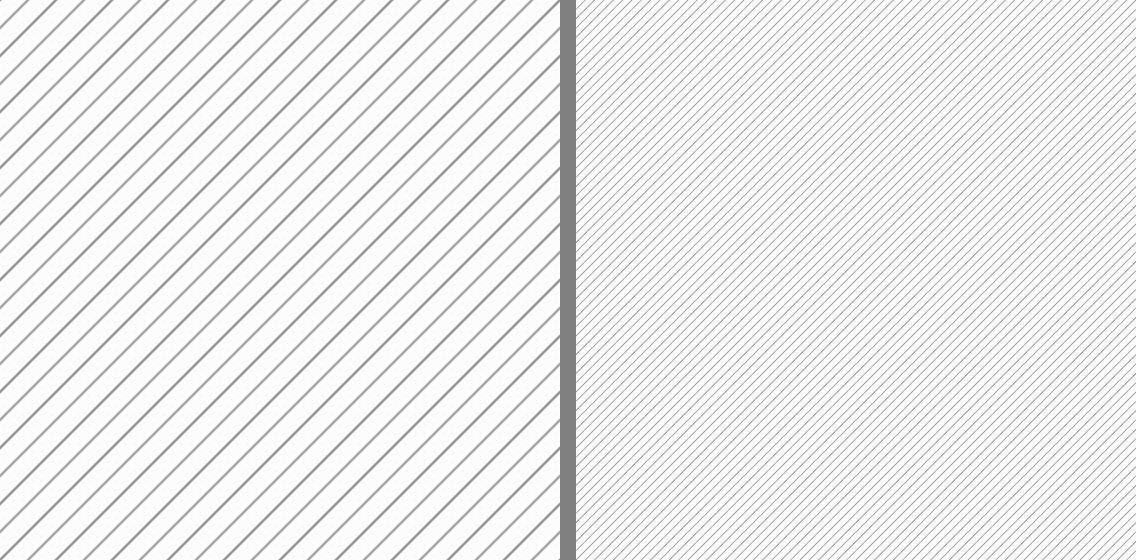
Left, the tile; right, the same tile 3 across and 3 down.
Reproduce this pattern procedurally as a Shadertoy shader.

```glsl
// Thin grey diagonal pinstripes on off-white paper with faint flecks between them.

const float STRIPES = 20.0;          // repeats across and down; even, so tones wrap
const float CORE_HALF = 0.0004;      // half width of the dark core, canvas units
const float EDGE_HALF = 0.0039;      // distance where the stripe fades out
const vec3 PAPER = vec3(0.99);
const vec3 DARK_GREY = vec3(0.56);   // even stripes
const vec3 MID_GREY = vec3(0.625);   // odd stripes
const float FLECKS = 60.0;           // fleck cells per side, a multiple of STRIPES
const vec2 FLECK_RADII = vec2(0.24, 0.13); // along and across the stripes, in cells
const float FLECK_STRENGTH = 0.022;

// Sine-free hash, 0 to 1
float hash(vec2 cell) {
    vec3 q = fract(vec3(cell.xyx) * 0.1031);
    q += dot(q, q.yzx + 33.33);
    return fract((q.x + q.y) * q.z);
}

// Coverage of the nearest stripe; also returns its index
float stripeCoverage(vec2 p, float pixel, out float index) {
    float across = (p.x - p.y) * STRIPES;
    index = floor(across + 0.5);
    float dist = abs(across - index) / STRIPES * inversesqrt(2.0);
    return 1.0 - smoothstep(CORE_HALF, max(EDGE_HALF, 1.5 * pixel), dist);
}

// Small dashes along the diagonal, one per cell, of varied weight
float fleckCoverage(vec2 p, float pixel) {
    vec2 grid = p * FLECKS;
    vec2 local = fract(grid) - 0.5;
    vec2 diagonal = vec2(local.x + local.y, local.x - local.y) * inversesqrt(2.0);
    float shape = length(diagonal / FLECK_RADII);
    float soft = max(0.5, pixel * FLECKS / FLECK_RADII.y * 0.5);
    float weight = mix(0.4, 1.0, hash(mod(floor(grid), FLECKS)));
    return weight * (1.0 - smoothstep(1.0 - soft, 1.0 + soft, shape));
}

void mainImage(out vec4 fragColor, in vec2 fragCoord) {
    vec2 p = fragCoord / iResolution.xy;
    float pixel = 1.0 / min(iResolution.x, iResolution.y);

    // Paper with flecks
    vec3 color = PAPER - FLECK_STRENGTH * fleckCoverage(p, pixel);

    // Stripes alternate between two greys
    float index;
    float coverage = stripeCoverage(p, pixel, index);
    vec3 ink = mix(DARK_GREY, MID_GREY, mod(index, 2.0));
    color = mix(color, ink, coverage);

    fragColor = vec4(color, 1.0);
}
```
